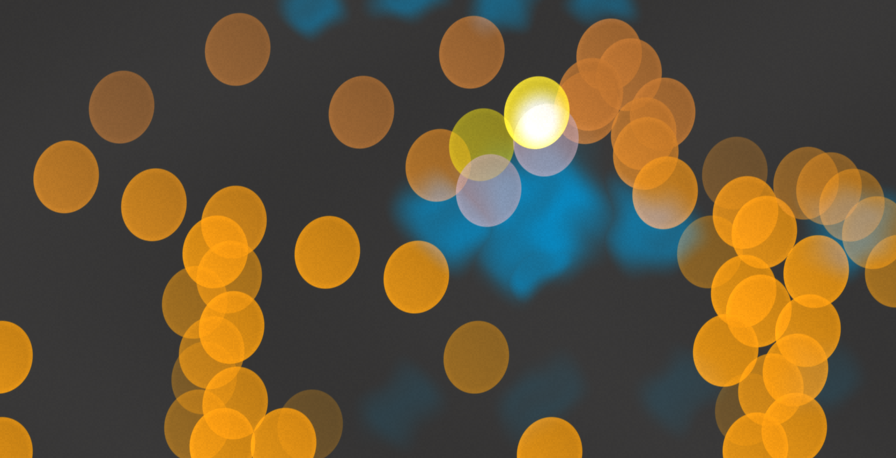
This background is drawn by a WebGL 1 fragment shader. Its source:

```glsl
precision highp float;
// Out-of-focus amber light discs in drifting strands over dark grey with blue glows.

#define NIGHT vec3(0.215, 0.211, 0.210)
#define AMBER vec3(0.87, 0.56, 0.08)
#define BROWN vec3(0.66, 0.42, 0.20)
#define BLUE vec3(0.04, 0.52, 0.73)
#define MAUVE vec3(0.66, 0.56, 0.60)
#define LIME vec3(0.73, 0.67, 0.12)
#define DISC_RADII vec2(0.071, 0.080)
#define DISC_TILT 0.25
#define EDGE 0.03
#define OVERLAP_GAIN 0.20
#define GRAIN 0.035

uniform vec2 u_resolution;

float hash(vec2 v) {
  return fract(sin(dot(v, vec2(12.99, 78.23))) * 4375.85);
}

// Position inside a tilted disc: length 1 lies on its rim.
vec2 discSpace(vec2 p, vec2 center) {
  float c = cos(DISC_TILT), s = sin(DISC_TILT);
  return mat2(c, s, -s, c) * (p - center) / DISC_RADII;
}

// Translucent disc with a faint bright rim; overlaps grow brighter.
void addDisc(inout vec3 col, vec2 p, vec2 center, vec3 tint, float strength) {
  vec2 q = discSpace(p, center);
  float d = length(q);
  float mask = 1.0 - smoothstep(1.0 - EDGE, 1.0 + EDGE, d);
  float shade = 0.98 - 0.07 * dot(q, vec2(0.5, 0.8)) + 0.07 * smoothstep(0.8, 0.98, d);
  vec3 lit = tint * shade + OVERLAP_GAIN * max(col - NIGHT, 0.0);
  col = mix(col, lit, mask * strength);
}

// Amber low down, brown near the top, mauve where blue shines through.
void addLamp(inout vec3 col, vec2 p, vec2 center, float glow, float strength) {
  vec3 tint = mix(AMBER, BROWN, smoothstep(0.42, 0.78, center.y));
  addDisc(col, p, center, mix(tint, MAUVE, 0.8 * glow), strength);
}

// Mostly bright lamps with an occasional ghost.
float lampStrength(float i, float seed) {
  return mix(0.3, 0.96, smoothstep(0.0, 0.4, hash(vec2(i, seed))));
}

float lobe(vec2 p, vec2 center, vec2 radii) {
  return 1.0 - smoothstep(0.35, 1.0, length((p - center) / radii));
}

// Cloudy blue patches with edges bent by layered sines.
float blueGlow(vec2 p) {
  vec2 w = p + 0.018 * sin(p.yx * vec2(21.0, 17.0) + vec2(0.5, 2.0))
             + 0.010 * sin(p.yx * vec2(43.0, 51.0) + p * 19.0);
  float g = lobe(w, vec2(1.17, 0.54), vec2(0.20, 0.21));
  g = max(g, 0.9 * lobe(w, vec2(1.18, 0.42), vec2(0.09, 0.08)));
  for (int i = 0; i < 3; i++) {
    float k = float(i);
    g = max(g, (0.85 - 0.1 * k) * lobe(w, vec2(0.97 + 0.44 * k, 0.51), vec2(0.14, 0.12)));
  }
  for (int i = 0; i < 4; i++) {
    float k = float(i);
    g = max(g, 0.55 * lobe(w, vec2(0.69 + 0.21 * k, 1.0), vec2(0.10, 0.075)));
    g = max(g, 0.15 * lobe(w, vec2(0.88 + 0.3 * k, 0.10 + 0.03 * k), vec2(0.11)));
  }
  return g * (0.9 + 0.1 * sin(w.x * 37.0 + 2.0 * sin(w.y * 29.0)));
}

void main() {
  vec2 p = gl_FragCoord.xy / u_resolution.y;
  float glow = blueGlow(p);
  vec3 col = NIGHT + 0.008 * sin(p.x * 5.0 + 2.0 * sin(p.y * 4.0));
  col = mix(col, BLUE, glow);

  // Loose lamps: an upper zigzag, a falling row and the lower edges
  for (int i = 0; i < 5; i++) {
    float k = float(i);
    vec2 jitter = 0.03 * vec2(hash(vec2(k, 1.0)), hash(vec2(k, 2.0))) - 0.015;
    vec2 zigzag = vec2(0.28 + 0.25 * k, 0.82 - 0.06 * cos(3.1416 * k));
    addLamp(col, p, zigzag + jitter, glow, 0.7 + 0.06 * k);
    addLamp(col, p, vec2(0.13 + 0.195 * k, 0.62 - 0.055 * k) - jitter, glow, 0.92);
    float side = mod(k, 2.0), level = floor(k / 2.0);
    vec2 low = vec2(side * (1.04 + 0.16 * level), 0.22 - 0.21 * level);
    addLamp(col, p, low, glow, 0.95 - 0.4 * side * (1.0 - level));
  }

  // Left column, spreading at its foot
  for (int i = 0; i < 11; i++) {
    float k = float(i);
    float x = 0.47 + 0.045 * sin(2.4 * k) + 0.19 * step(8.5, k);
    float y = max(0.45 - 0.055 * k, 0.03 + 0.04 * mod(k, 2.0));
    addLamp(col, p, vec2(x, y), glow, lampStrength(k, 3.0));
  }

  // Right strand, widest halfway down
  for (int i = 0; i < 21; i++) {
    float k = float(i), t = k / 20.0;
    float spread = 0.04 + 0.30 * t * (1.0 - t);
    float x = 1.33 + 0.35 * smoothstep(0.0, 0.6, t) + spread * sin(2.4 * k);
    addLamp(col, p, vec2(x, 0.88 - 0.86 * t), glow, lampStrength(k, 7.0));
  }

  // Short arc at the right border
  for (int i = 0; i < 5; i++) {
    float k = float(i);
    addLamp(col, p, vec2(1.76 + 0.05 * k, 0.60 - 0.012 * k * k), glow, 0.6);
  }

  // Bright lamp with its lime and pearl neighbours
  vec2 core = vec2(1.172, 0.754);
  addLamp(col, p, core + vec2(-0.215, -0.115), glow, 0.85);
  addDisc(col, p, core + vec2(-0.12, -0.07), LIME, 0.75);
  addDisc(col, p, core + vec2(0.02, -0.06), MAUVE, 0.8);
  addDisc(col, p, core + vec2(-0.105, -0.17), MAUVE, 0.8);
  vec2 q = discSpace(p, core);
  float heat = 1.0 - smoothstep(0.35, 1.05, length(q - vec2(0.15, -0.2)));
  addDisc(col, p, core, mix(vec3(0.9, 0.82, 0.2), vec3(1.0, 1.0, 0.95), heat), 0.97);

  // Fine grain, stronger on lit areas
  float grain = hash(floor(p * 260.0)) - 0.5;
  gl_FragColor = vec4(col * (1.0 + GRAIN * grain), 1.0);
}
```
